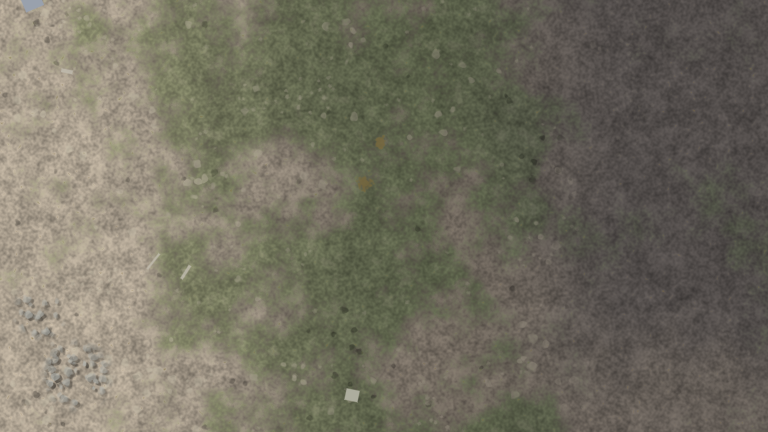
Give the GLSL for this texture, as a Shadertoy shader.

```glsl
vec2 hash2(vec2 cell) {
    uvec2 q = uvec2(ivec2(floor(cell)) + 4096) * uvec2(1597u, 3812u);
    uint n = (q.x ^ (q.y * 747u)) * 277803u;
    n = (n ^ (n >> 15)) * 739397u;
    n = (n ^ (n >> 13)) * 912931u;
    n ^= n >> 16;
    return vec2(n & 65535u, n >> 16) / 65535.0;
}

// Gradient noise, roughly -0.7 to 0.7
float slope(vec2 cell, vec2 offset) {
    float angle = 6.2832 * hash2(cell).x;
    return dot(vec2(cos(angle), sin(angle)), offset);
}

float noise(vec2 p) {
    vec2 i = floor(p), f = fract(p), e = vec2(1, 0);
    vec2 u = f * f * f * (f * (f * 6.0 - 15.0) + 10.0);
    return mix(mix(slope(i, f), slope(i + e, f - e), u.x),
               mix(slope(i + e.yx, f - e.yx), slope(i + 1.0, f - 1.0), u.x), u.y);
}

float fbm(vec2 p) {
    float sum = 0.0, weight = 1.0;
    for (int i = 0; i < 5; i++) {
        sum += weight * noise(p);
        p = mat2(1.6, 1.2, -1.2, 1.6) * p + 17.3;
        weight *= 0.55;
    }
    return sum;
}

// Ragged specks on a jittered grid, gathered where a broad noise is high
float specks(vec2 p, float cells, float radius, float rarity, float seed) {
    float cover = 0.0, edge = 0.7 / iResolution.y + 0.0012;
    float ragged = 0.6 * radius * noise(p * 0.9 / radius + seed);
    vec2 home = floor(p * cells);
    for (int k = 0; k < 9; k++) {
        vec2 cell = home + vec2(k % 3, k / 3) - 1.0;
        vec2 spot = hash2(cell + seed), kind = hash2(cell + seed + 331.0);
        float crowd = noise(cell / cells * 4.5 + seed) - rarity;
        float size = radius * mix(0.45, 1.0, kind.y);
        float d = length(p - (cell + spot) / cells) + ragged - size;
        float present = step(kind.x, 0.03 + 2.0 * max(crowd, 0.0));
        cover = max(cover, present * (1.0 - smoothstep(-edge, edge, d)) * mix(0.5, 1.0, kind.x));
    }
    return cover;
}

// Turned rectangle with soft edges
float slab(vec2 p, vec2 centre, vec2 halfSize, float angle) {
    p -= centre;
    p = mat2(cos(angle), -sin(angle), sin(angle), cos(angle)) * p;
    vec2 d = abs(p) - halfSize;
    return 1.0 - smoothstep(-0.0015, 0.0025, max(d.x, d.y));
}

float patchAt(vec2 p, vec2 centre, float radius) {
    vec2 d = (p - centre) / radius;
    return exp(-dot(d, d));
}

void mainImage(out vec4 fragColor, in vec2 fragCoord) {
    vec2 p = fragCoord / iResolution.y;
    p.x *= 1.7778 * iResolution.y / iResolution.x;
    float broad = fbm(p * 3.0 + 5.0);
    float mottle = fbm(p * 13.0 + 40.0);
    float grain = noise(p * 72.0 + 9.0) + 1.1 * noise(mat2(0.8, 0.6, -0.6, 0.8) * p * 135.0);

    // Light falls off from the left into shade on the right
    float x = p.x + 0.06 * broad + 0.08 * (p.y - 0.5);
    float dusk = smoothstep(0.15, 1.02, x);
    float shade = smoothstep(1.0, 1.48, x) * (1.0 - 0.55 * smoothstep(0.3, 0.0, p.y + 0.15 * broad));
    vec3 soil = mix(mix(vec3(0.67, 0.625, 0.56), vec3(0.455, 0.42, 0.38), dusk),
                    vec3(0.32, 0.30, 0.292), shade);
    vec3 grass = mix(mix(vec3(0.51, 0.515, 0.40), vec3(0.345, 0.37, 0.28), dusk),
                     vec3(0.30, 0.31, 0.262), shade);

    // Grass patches, thickest along the middle
    float belt = smoothstep(0.05, 0.7, p.x) * (1.0 - smoothstep(1.1, 1.42, p.x));
    float growth = 0.75 * broad + 0.3 * mottle + 0.14 * grain + 0.4 * belt - 0.24;
    growth += 0.2 * patchAt(p, vec2(0.58, 0.15), 0.2) + 0.2 * patchAt(p, vec2(0.9, 0.8), 0.2);
    float green = smoothstep(-0.16, 0.32, growth);
    vec3 color = mix(soil, grass, green);

    // Dry mottling and fine turf grain
    float dry = fbm(p * 24.0 + 71.0);
    color *= 1.0 + 0.13 * mottle + 0.13 * dry + 0.17 * grain;
    color = mix(color, soil * 1.12, 0.4 * smoothstep(0.15, 0.6, dry) * (1.0 - 0.6 * green));

    // Dark tufts and pale bare spots
    float sunny = 1.0 - smoothstep(1.15, 1.5, p.x);
    color *= 1.0 - 0.4 * specks(p, 26.0, 0.008, 0.2, 120.0) * mix(0.4, 1.0, sunny);
    vec3 pale = mix(vec3(0.78, 0.75, 0.67), vec3(0.60, 0.57, 0.51), dusk);
    color = mix(color, pale, 0.8 * sunny * specks(p, 36.0, 0.0105, 0.22, 57.0));
    color = mix(color, pale, 0.65 * mix(0.3, 1.0, sunny) * specks(p, 52.0, 0.005, 0.25, 210.0));

    // Rubble at the lower left, each stone with a shadow
    float rubble = patchAt(p, vec2(0.09, 0.28), 0.06) + patchAt(p, vec2(0.18, 0.13), 0.08);
    rubble = smoothstep(0.25, 0.6, rubble);
    color *= 1.0 - 0.5 * rubble * specks(p + vec2(-0.006, 0.005), 48.0, 0.01, -0.3, 300.0);
    color = mix(color, vec3(0.70, 0.71, 0.69), 0.85 * rubble * specks(p, 48.0, 0.01, -0.3, 300.0));

    // Yellow shrubs
    float shrub = patchAt(p, vec2(0.88, 0.67), 0.016) + patchAt(p, vec2(0.845, 0.575), 0.019);
    color = mix(color, vec3(0.47, 0.40, 0.23), 0.75 * smoothstep(0.3, 0.8, shrub + 0.5 * grain));

    // Loose board, sticks and a grey corner sheet
    color = mix(color, vec3(0.68, 0.68, 0.62), slab(p, vec2(0.815, 0.085), vec2(0.015, 0.013), -0.2));
    float sticks = slab(p, vec2(0.355, 0.395), vec2(0.022, 0.002), 0.9)
                 + slab(p, vec2(0.43, 0.37), vec2(0.018, 0.003), 1.0)
                 + slab(p, vec2(0.155, 0.835), vec2(0.013, 0.004), -0.2);
    color = mix(color, vec3(0.76, 0.74, 0.69), 0.8 * min(sticks, 1.0));
    color = mix(color, vec3(0.60, 0.63, 0.68), slab(p, vec2(0.075, 0.995), vec2(0.022, 0.016), 0.4));

    fragColor = vec4(clamp(color, 0.0, 1.0), 1.0);
}
```
